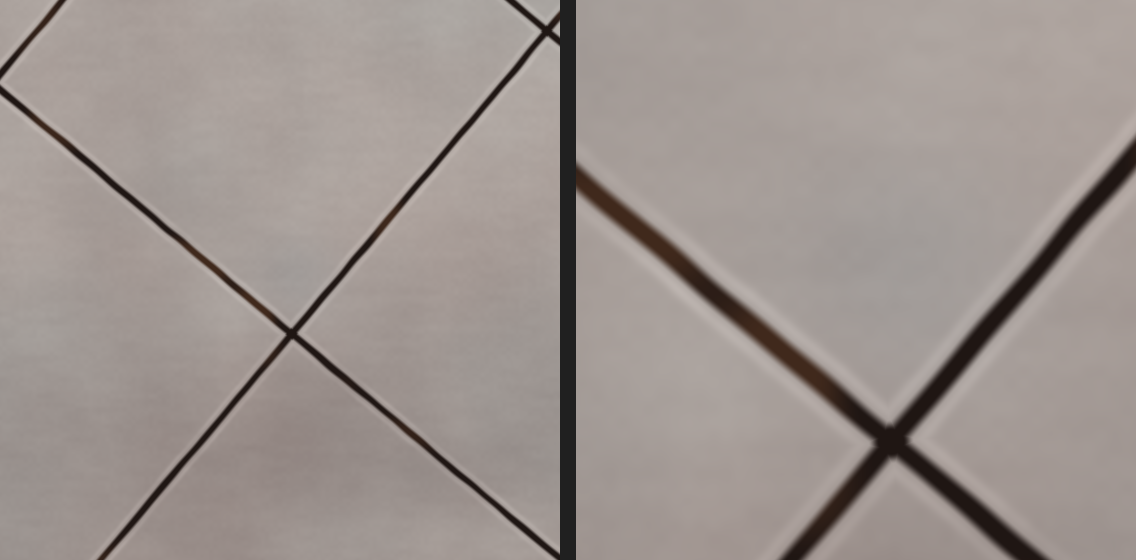
Left: the whole. Right: its middle third, enlarged.
Reproduce this texture procedurally as a Shadertoy shader.

```glsl
const vec3 PALE_STONE = vec3(0.69, 0.66, 0.64);
const vec3 DARK_STONE = vec3(0.585, 0.545, 0.53);
const vec3 JOINT = vec3(0.12, 0.085, 0.075);
const vec3 RUST = vec3(0.25, 0.16, 0.11);

// Lattice of tile corners
const vec2 CORNER = vec2(0.521, 0.404);
const vec2 SIDE_A = vec2(-0.534, 0.448);
const vec2 SIDE_B = vec2(0.456, 0.540);

float hash(vec2 p) {
    return fract(sin(dot(p, vec2(127.1, 311.7))) * 43758.5453);
}

float noise(vec2 p) {
    vec2 cell = floor(p);
    vec2 f = fract(p);
    f = f * f * (3.0 - 2.0 * f);
    float low = mix(hash(cell), hash(cell + vec2(1, 0)), f.x);
    float high = mix(hash(cell + vec2(0, 1)), hash(cell + vec2(1, 1)), f.x);
    return mix(low, high, f.y);
}

float fbm(vec2 p) {
    float sum = 0.0;
    float weight = 0.5;
    for (int i = 0; i < 5; i++) {
        sum += weight * noise(p);
        p = mat2(1.6, 1.2, -1.2, 1.6) * p + 7.3;
        weight *= 0.5;
    }
    return sum / 0.97;
}

// Soft round patch, 1 at its centre
float glow(vec2 p, vec2 centre, vec2 radius) {
    vec2 d = (p - centre) / radius;
    return exp(-dot(d, d));
}

// Distances to the nearest joint of each direction
vec2 jointDistances(vec2 grid, vec2 a, vec2 b) {
    float area = abs(a.x * b.y - a.y * b.x);
    return abs(grid - round(grid)) * area / vec2(length(b), length(a));
}

vec3 stone(vec2 p, vec2 tile) {
    float tone = 0.28 + 0.58 * smoothstep(0.0, 0.85, p.y) - 0.12 * p.x;
    tone += 0.9 * (fbm(p * 4.5 + 3.0) - 0.5);
    tone += 0.12 * (hash(tile) - 0.5);
    tone += 0.45 * glow(p, vec2(0.9, 0.02), vec2(0.14, 0.08));
    tone += 0.25 * glow(p, vec2(0.55, 0.03), vec2(0.12, 0.06));
    tone -= 0.2 * glow(p, vec2(0.52, 0.25), vec2(0.2, 0.12));

    // Faint brushed streaks and grain
    tone += 0.13 * (noise(p * vec2(22.0, 75.0)) - 0.5);
    tone += 0.10 * (noise(p * 130.0) - 0.5);

    // Cool and warm stains
    float warmth = fbm(p * 3.0 + 19.0) - 0.5;
    vec3 tint = vec3(0.03, -0.008, -0.015) * warmth;
    tint += vec3(-0.025, -0.008, 0.0) * glow(p, vec2(0.53, 0.5), vec2(0.08));
    return mix(DARK_STONE, PALE_STONE, clamp(tone, -0.15, 1.1)) + tint;
}

float jointMask(float dist, float halfWidth, float blur) {
    return 1.0 - smoothstep(halfWidth - blur, halfWidth + blur, dist);
}

void mainImage(out vec4 fragColor, in vec2 fragCoord) {
    vec2 uv = fragCoord / iResolution.xy;
    vec2 grid = inverse(mat2(SIDE_A, SIDE_B)) * (uv - CORNER);

    // Slightly uneven joints
    vec2 wobble = vec2(noise(uv * 24.0), noise(uv * 24.0 + 50.0)) - 0.5;
    vec2 dists = jointDistances(grid + 0.003 * wobble, SIDE_A, SIDE_B);
    float dist = min(dists.x, dists.y);
    float halfWidth = 0.0055 + 0.0014 * (noise(uv * 15.0) - 0.5);
    float blur = max(0.0032, 0.75 / iResolution.y);

    vec3 color = stone(uv, floor(grid));

    // Pale worn rim beside each joint
    float rim = glow(vec2(dist, 0.0), vec2(0.0125, 0.0), vec2(0.004));
    color += 0.05 * rim * (0.4 + noise(uv * 18.0 + 9.0));

    // Dark joints with rusty stretches, merged at the crossings
    float joint = max(jointMask(dists.x, halfWidth, blur), jointMask(dists.y, halfWidth, blur));
    joint = max(joint, jointMask(length(dists), 0.010, blur));
    float rust = smoothstep(0.5, 0.9, noise(uv * 13.0 + 31.0));
    color = mix(color, mix(JOINT, RUST, rust), joint);

    fragColor = vec4(color, 1.0);
}
```
